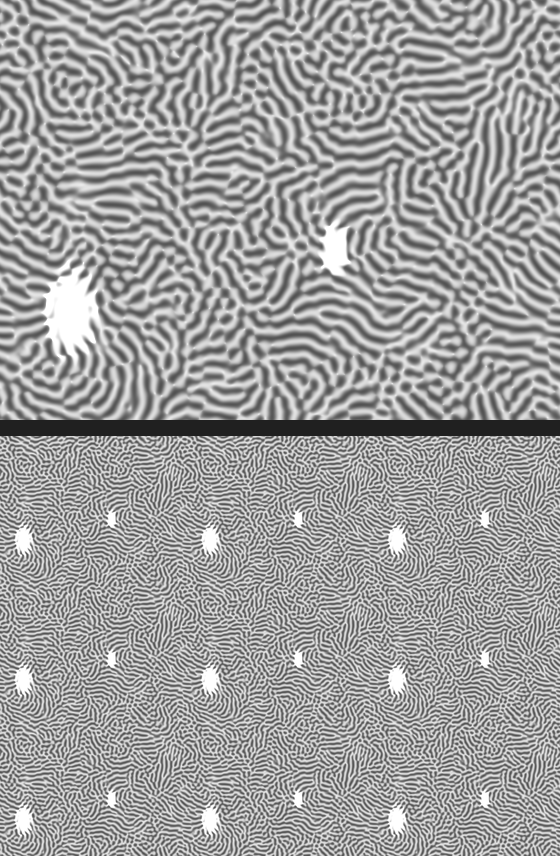
Top, the tile; bottom, the same tile 3 across and 3 down.
Give the GLSL for this pattern, as a WebGL 2 fragment shader.

```glsl
#version 300 es
precision highp float;

uniform vec2 u_resolution;
out vec4 fragColor;

#define GRID vec2(48.0, 36.0)          // wave packets per canvas
#define PATCH 6.0                      // packets per direction patch, divides GRID
#define STRIPES 41.5                   // stripes across the canvas width
#define JITTER 0.7                     // direction scatter in radians
#define BIAS 0.3                       // favours light gaps over dark joins
#define SOFTNESS 0.35                  // smooths forks and line ends
#define DARK 0.30
#define LIGHT 0.835
#define HOLE_A vec3(0.128, 0.257, 1.0) // centre and size
#define HOLE_B vec3(0.599, 0.405, 0.6)
#define HOLE_RADII vec2(1.8, 3.2)      // in grid cells

const float TAU = 6.2831853;
const int REACH = 3;

float hash(vec2 p) {
    return fract(sin(dot(p, vec2(127.1, 311.7))) * 43758.5453);
}

// Value noise that wraps after the given whole number of cells
float wrappedNoise(vec2 p, vec2 period) {
    vec2 cell = floor(p);
    vec2 f = p - cell;
    f = f * f * (3.0 - 2.0 * f);
    vec2 lo = mod(cell, period);
    vec2 hi = mod(cell + 1.0, period);
    return mix(mix(hash(lo), hash(vec2(hi.x, lo.y)), f.x),
               mix(hash(vec2(lo.x, hi.y)), hash(hi), f.x), f.y);
}

// Sum of nearby wave packets: x is the height, yz its slope per radian
vec3 packetField(vec2 p) {
    float frequency = TAU * STRIPES / GRID.x;
    float reachSquared = float(REACH * REACH);
    vec2 home = floor(p);
    vec3 field = vec3(0.0);
    for (int y = -REACH; y <= REACH; y++) {
        for (int x = -REACH; x <= REACH; x++) {
            vec2 cell = home + vec2(x, y);
            vec2 id = mod(cell, GRID);
            vec2 offset = p - cell - vec2(hash(id + 0.31), hash(id + 7.73));
            float falloff = max(0.0, 1.0 - dot(offset, offset) / reachSquared);
            if (falloff <= 0.0) continue;

            float angle = TAU * wrappedNoise(id / PATCH, GRID / PATCH)
                        + JITTER * (hash(id + 3.17) - 0.5);
            vec2 direction = vec2(cos(angle), sin(angle));
            float phase = frequency * dot(offset, direction) + TAU * hash(id + 5.59);
            float weight = falloff * falloff * falloff;
            field += weight * vec3(cos(phase), -sin(phase) * direction);
        }
    }
    return field;
}

// Even out the wave height so that all lines are equally strong
float evenStripes(vec3 field, float lift) {
    float strength = sqrt(dot(field, field) + SOFTNESS * SOFTNESS);
    return (field.x + BIAS + lift) / strength;
}

// Soft ragged opening, repeated across the canvas edges
float holeMask(vec2 uv, vec3 hole, float ripple) {
    vec2 offset = fract(uv - hole.xy + 0.5) - 0.5;
    float d = length(offset * GRID / (HOLE_RADII * hole.z));
    return smoothstep(1.3, 0.85, d - 0.2 * ripple);
}

void main() {
    vec2 uv = gl_FragCoord.xy / u_resolution;
    vec3 field = packetField(uv * GRID);
    float stripes = evenStripes(field, 0.0);

    float opening = max(holeMask(uv, HOLE_A, stripes), holeMask(uv, HOLE_B, stripes));
    stripes = evenStripes(field, 2.0 * opening);

    float tone = mix(DARK, LIGHT, 0.5 + 0.5 * stripes);
    tone = mix(min(tone, 1.0), 1.0, opening);
    fragColor = vec4(vec3(tone), 1.0);
}
```
